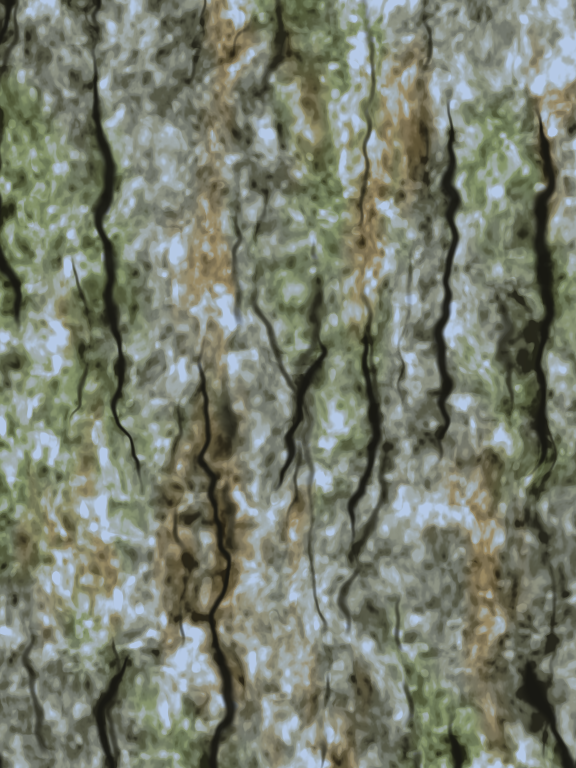
A WebGL 1 fragment shader for this texture:

```glsl
precision highp float;

uniform vec2 u_resolution;

const vec3 FISSURE = vec3(0.09, 0.09, 0.07);
const vec3 SHADOW = vec3(0.15, 0.15, 0.11);
const vec3 OLIVE = vec3(0.34, 0.35, 0.28);
const vec3 GREY = vec3(0.45, 0.47, 0.43);
const vec3 SAGE = vec3(0.55, 0.57, 0.51);
const vec3 SILVER = vec3(0.62, 0.66, 0.66);
const vec3 FROST = vec3(0.71, 0.79, 0.90);
const vec3 RUST_TINT = vec3(1.09, 0.94, 0.75);
const vec3 MOSS_TINT = vec3(0.94, 1.01, 0.80);

float hash(vec2 p) {
  return fract(sin(dot(p, vec2(127.1, 311.7))) * 43758.5453);
}

float noise(vec2 p) {
  vec2 cell = floor(p);
  vec2 f = fract(p);
  f = f * f * (3.0 - 2.0 * f);
  float low = mix(hash(cell), hash(cell + vec2(1.0, 0.0)), f.x);
  float high = mix(hash(cell + vec2(0.0, 1.0)), hash(cell + vec2(1.0, 1.0)), f.x);
  return mix(low, high, f.y);
}

float fbm(vec2 p) {
  float sum = 0.0;
  float weight = 0.53;
  for (int i = 0; i < 4; i++) {
    sum += weight * noise(p);
    p = mat2(1.6, 1.2, -1.2, 1.6) * p + 7.3;
    weight *= 0.5;
  }
  return sum;
}

// Wandering vertical fissures: x = dark core, y = soft shade, z = lit lip
vec3 fissures(vec2 p, float spacing, float width, float seed) {
  vec3 result = vec3(0.0);
  float column = floor(p.x / spacing);
  for (int i = -2; i <= 2; i++) {
    float id = column + float(i);
    float lane = id * 7.31 + seed;
    float jitter = hash(vec2(id, seed)) - 0.5;
    float sway = 1.2 * (noise(vec2(lane, p.y * 3.7)) - 0.5)
               + 0.3 * (noise(vec2(lane + 40.0, p.y * 15.0)) - 0.5);
    float centre = (id + 0.5 + 0.5 * jitter + sway) * spacing;
    float open = smoothstep(0.40, 0.75, noise(vec2(lane + 90.0, p.y * 4.2)));
    float ragged = 0.25 + 1.4 * noise(vec2(lane + 20.0, p.y * 24.0));
    float halfWidth = width * open * ragged * (0.5 + hash(vec2(seed, id)));
    float d = p.x - centre;
    float core = 1.0 - smoothstep(halfWidth * 0.3, halfWidth * 1.2 + 0.003, abs(d));
    float reach = d < 0.0 ? 2.8 : 1.4;
    float shade = exp(-abs(d) / (width * reach));
    float lip = smoothstep(0.0, width * 2.0, d) * exp(-max(d, 0.0) / (width * 3.0));
    result = max(result, vec3(core, shade, lip) * smoothstep(0.0, 0.35, open));
  }
  return result;
}

// Bark tones from deep shade to pale lichen
vec3 barkRamp(float t) {
  vec3 c = mix(SHADOW, OLIVE, smoothstep(-1.9, -0.95, t));
  c = mix(c, GREY, smoothstep(-0.95, -0.3, t));
  c = mix(c, SAGE, smoothstep(-0.3, 0.25, t));
  c = mix(c, SILVER, smoothstep(0.25, 0.8, t));
  return mix(c, FROST, smoothstep(0.8, 1.7, t));
}

void main() {
  vec2 p = gl_FragCoord.xy / u_resolution.y;

  // Ragged plate edges
  vec2 bend = vec2(fbm(p * 9.0), fbm(p * 9.0 + 31.0)) - 0.5;
  vec2 crumble = vec2(noise(p * 42.0), noise(p * 42.0 + 17.0)) - 0.5;
  vec2 q = p + 0.05 * bend + 0.011 * crumble;
  vec2 s = p + 0.03 * bend + 0.004 * crumble;

  vec3 deep = fissures(q, 0.105, 0.0072, 3.0);
  vec3 fine = fissures(q + vec2(0.03, 0.4), 0.058, 0.0036, 11.0);

  // Plates, crust and grain
  float plate = fbm(s * vec2(13.0, 5.0) + 4.0) - 0.5;
  float crust = fbm(s * vec2(52.0, 40.0) + 9.0) - 0.5;
  float grain = noise(s * vec2(120.0, 100.0)) - 0.5;
  vec2 lightStep = vec2(-0.006, 0.006);
  float relief = fbm(s * vec2(32.0, 16.0)) - fbm((s + lightStep) * vec2(32.0, 16.0));
  float tone = -0.04 + 1.9 * plate + 3.0 * crust + 1.5 * grain + 2.4 * relief;

  // Lichen patches and small flecks
  float patches = smoothstep(0.62, 0.74, fbm(s * vec2(17.0, 12.0) + 60.0));
  float flecks = smoothstep(0.66, 0.86, noise(s * vec2(70.0, 56.0) + 80.0));
  tone += 1.15 * patches + 0.75 * flecks;

  // Fissure shading
  tone += 0.4 * deep.z - 1.4 * deep.y - 0.9 * fine.y;
  vec3 colour = barkRamp(tone);

  // Rust streaks and moss, fading out on pale lichen
  float bare = 1.0 - smoothstep(0.2, 1.0, tone);
  float rust = smoothstep(0.50, 0.72, fbm(s * vec2(11.0, 3.5) + 23.0));
  float moss = smoothstep(0.49, 0.72, fbm(s * vec2(9.0, 5.0) + 51.0)) * (1.0 - rust);
  colour *= mix(vec3(1.0), RUST_TINT, rust * bare);
  colour *= mix(vec3(1.0), MOSS_TINT, moss * bare);

  float broken = smoothstep(0.25, 0.7, noise(q * vec2(30.0, 22.0) + 5.0));
  colour = mix(colour, SHADOW, 0.65 * fine.x * broken);
  colour = mix(colour, FISSURE, 0.93 * deep.x);
  gl_FragColor = vec4(colour, 1.0);
}
```
